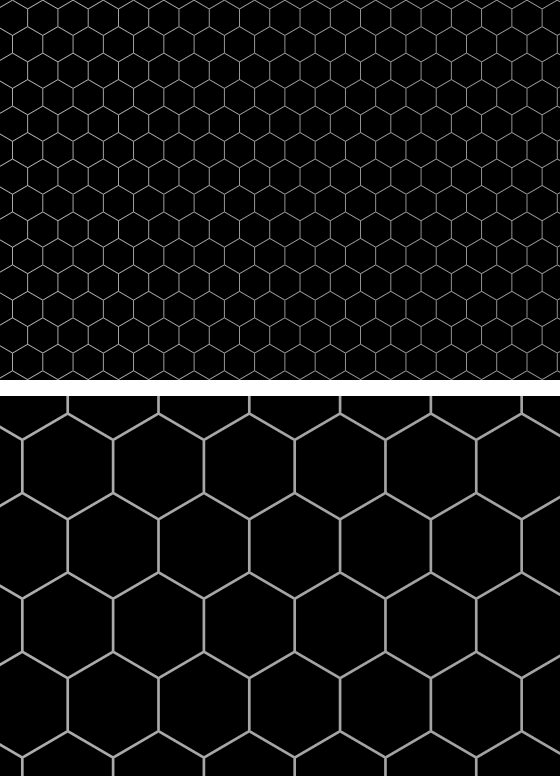
Top: the whole. Bottom: its middle third, enlarged.
This pattern is drawn by a WebGL 2 fragment shader. Its source:

```glsl
#version 300 es
precision highp float;

#define CELL_PITCH vec2(0.05404, 0.04727)
#define CELL_ORIGIN vec2(0.0494, 0.0323)
#define LINE_WIDTH 0.00160
#define LINE_LEFT vec3(0.74)
#define LINE_RIGHT vec3(0.64)
#define BACKGROUND vec3(0.0)

uniform vec2 u_resolution;
out vec4 outColor;

// Distance from inside a pointy-top hexagon to its outline, negative outside
float hexInset(vec2 p) {
    float halfWidth = 0.5 * CELL_PITCH.x;
    float apex = CELL_PITCH.y * 2.0 / 3.0;
    vec2 slantNormal = normalize(vec2(0.5 * apex, halfWidth));
    p = abs(p);
    return min(halfWidth - p.x, dot(vec2(0.0, apex) - p, slantNormal));
}

// Offset from the nearest centre of a rectangular lattice
vec2 latticeOffset(vec2 p, vec2 period) {
    return (fract(p / period + 0.5) - 0.5) * period;
}

// Two interleaved lattices form the staggered rows
float honeycombDistance(vec2 p) {
    vec2 period = CELL_PITCH * vec2(1.0, 2.0);
    float evenRows = hexInset(latticeOffset(p, period));
    float oddRows = hexInset(latticeOffset(p - 0.5 * period, period));
    return abs(max(evenRows, oddRows));
}

// Share of a pixel covered by a line, also when thinner than the pixel
float lineCoverage(float distanceToLine, float width, float pixel) {
    float nearSide = max(distanceToLine - 0.5 * pixel, -0.5 * width);
    float farSide = min(distanceToLine + 0.5 * pixel, 0.5 * width);
    return clamp((farSide - nearSide) / pixel, 0.0, 1.0);
}

void main() {
    // Lengths are fractions of the canvas width
    float pixel = 1.0 / u_resolution.x;
    vec2 p = gl_FragCoord.xy * pixel;

    float wire = lineCoverage(honeycombDistance(p - CELL_ORIGIN), LINE_WIDTH, pixel);

    // The wire dims slightly toward the right
    vec3 lineColor = mix(LINE_LEFT, LINE_RIGHT, smoothstep(0.0, 0.6, p.x));
    outColor = vec4(mix(BACKGROUND, lineColor, wire), 1.0);
}
```
